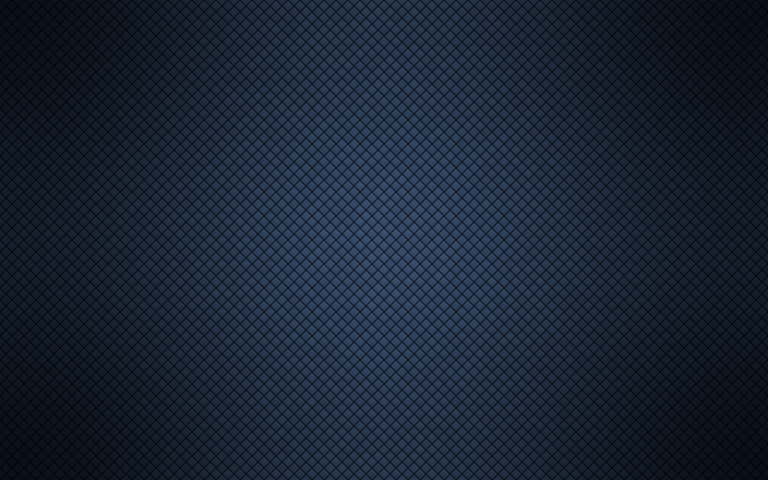
Reproduce this pattern procedurally as a Shadertoy shader.

```glsl
#define REPEATS vec2(64.0, 40.0)
#define SIDE_GAP 0.085
#define END_GAP 0.035
#define GAP_SHADE vec3(0.32, 0.36, 0.43)
#define CENTER_COLOR vec3(0.208, 0.284, 0.392)
#define EDGE_COLOR vec3(0.080, 0.114, 0.162)
#define FALLOFF 0.85
#define VARIATION 0.08

const float PI = 3.14159265;

float hash(vec2 p) {
    vec3 q = fract(vec3(p.xyx) * 0.1031);
    q += dot(q, q.yzx + 33.33);
    return fract((q.x + q.y) * q.z);
}

// Shade of a plain weave of diagonal ribbons
vec3 weave(vec2 uv, float pixel) {
    vec2 grid = uv * REPEATS;
    vec2 diagonal = vec2(grid.x + grid.y, grid.x - grid.y);
    vec2 cell = floor(diagonal);
    vec2 local = diagonal - cell - 0.5;

    // Swap axes on alternate cells: x runs across the top ribbon, y along it
    bool crossing = mod(cell.x + cell.y, 2.0) > 0.5;
    vec2 ribbon = crossing ? local : local.yx;

    // Dark gaps at the ribbon sides and where its ends dip under
    vec2 border = 0.5 - abs(ribbon);
    vec2 gap = vec2(SIDE_GAP, END_GAP);
    vec2 cover = smoothstep(gap - 0.5 * pixel, gap + 0.5 * pixel, border);

    // Raised middle, light from above and a soft sheen on one side
    float arch = 0.92 + 0.14 * cos(PI * ribbon.y);
    float light = 1.0 + 0.10 * (local.x - local.y);
    float sheen = 0.08 * smoothstep(0.10, 0.40, ribbon.x);

    // Cell centre wrapped to the canvas keeps the variation seamless
    vec2 id = mod(vec2(cell.x + cell.y + 1.0, cell.x - cell.y), 2.0 * REPEATS);
    float tone = 1.0 + VARIATION * (hash(id) - 0.5);

    vec3 top = vec3((arch * light + sheen) * tone);
    return mix(GAP_SHADE, top, cover.x * cover.y);
}

// Glow around the middle, smooth across the wrapped edges
vec3 glow(vec2 uv) {
    vec2 wave = sin(PI * (uv - 0.5));
    vec2 aspect = vec2(1.0, REPEATS.y / REPEATS.x);
    float radius = dot(wave * aspect, wave * aspect);
    return mix(CENTER_COLOR, EDGE_COLOR, pow(radius + 1e-5, FALLOFF));
}

void mainImage(out vec4 fragColor, in vec2 fragCoord) {
    vec2 uv = fragCoord / iResolution.xy;
    float pixel = length(REPEATS / iResolution.xy);
    vec3 color = glow(uv) * weave(uv, pixel);
    fragColor = vec4(clamp(color, 0.0, 1.0), 1.0);
}
```
